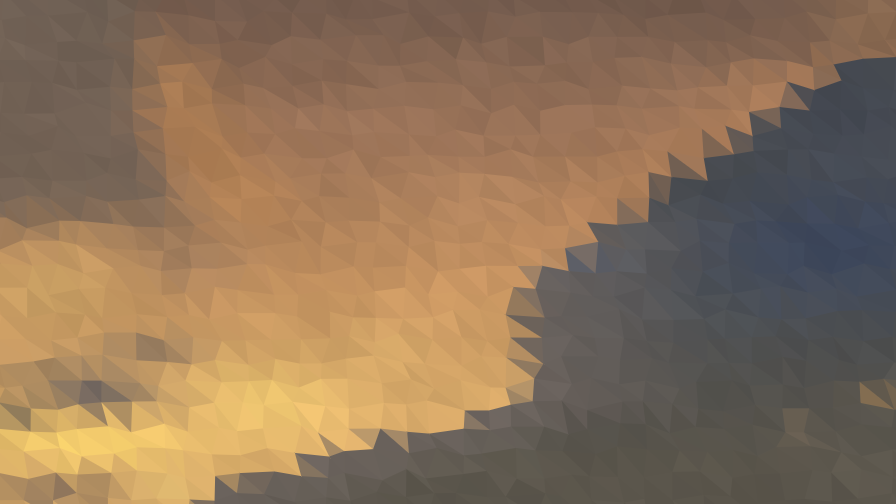
Write a Shadertoy shader that draws this background.

```glsl
// Low-poly sunset sky: warm cloud light against a dark blue-grey bank.
// A jittered grid is split into triangles; each takes one flat colour
// from a smooth sky field sampled at its centre.

const vec2 CELL = vec2(0.0535, 0.04545);

float hash(vec2 p) {
    return fract(sin(dot(p, vec2(127.1, 311.7))) * 43758.545);
}

float noise(vec2 p) {
    vec2 i = floor(p), f = fract(p);
    f = f * f * (3.0 - 2.0 * f);
    return mix(mix(hash(i), hash(i + vec2(1, 0)), f.x),
               mix(hash(i + vec2(0, 1)), hash(i + vec2(1, 1)), f.x), f.y);
}

// Soft elliptical patch
float blob(vec2 p, vec2 centre, vec2 size) {
    vec2 q = (p - centre) / size;
    return exp(-dot(q, q));
}

float ramp(float a, float b, float v) {
    return clamp((v - a) / (b - a), 0.0, 1.0);
}

// Horizontal position where the dark bank begins at height y
float bankEdge(float y) {
    return 0.40 + 0.22 * ramp(0.02, 0.08, y) + 0.41 * ramp(0.10, 0.19, y)
         + 0.26 * ramp(0.43, 0.61, y) + 0.36 * ramp(0.61, 0.86, y)
         + 0.70 * ramp(0.86, 0.93, y);
}

vec3 warmSky(vec2 p, float depth) {
    vec3 c = mix(vec3(0.84, 0.66, 0.41), vec3(0.78, 0.58, 0.38), ramp(0.2, 0.45, p.y));
    c = mix(c, vec3(0.62, 0.46, 0.35), ramp(0.43, 0.72, p.y));
    c = mix(c, vec3(0.45, 0.355, 0.30), ramp(0.72, 0.98, p.y));

    // Light along the bank and a slanting orange streak
    c = mix(c, vec3(0.71, 0.51, 0.35), 0.6 * exp(-depth * depth * 25.0) * ramp(0.45, 0.6, p.y));
    c = mix(c, vec3(0.58, 0.44, 0.32), 0.7 * blob(p, vec2(1.74, 0.96), vec2(0.12, 0.08)));
    float streak = p.x - 0.36 - 0.6 * (0.8 - p.y);
    c = mix(c, vec3(0.70, 0.50, 0.31), 0.65 * exp(-streak * streak * 90.0) * ramp(0.5, 0.6, p.y) * ramp(1.0, 0.82, p.y));

    // Grey haze at the upper left
    float hazeEdge = 0.29 + 0.45 * max(0.75 - p.y, 0.0);
    float haze = (1.0 - smoothstep(-0.08, 0.06, p.x - hazeEdge)) * smoothstep(0.48, 0.63, p.y);
    c = mix(c, vec3(0.43, 0.375, 0.33), 0.9 * haze);
    c = mix(c, vec3(0.60, 0.47, 0.36), 0.75 * blob(p, vec2(0.36, 0.49), vec2(0.11, 0.07)));

    // Yellow glows with grey folds between them
    c = mix(c, vec3(0.77, 0.62, 0.38), 0.8 * blob(p, vec2(0.10, 0.43), vec2(0.15, 0.09)));
    c = mix(c, vec3(0.96, 0.80, 0.45), 0.9 * blob(p, vec2(0.53, 0.20), vec2(0.15, 0.08)));
    c = mix(c, vec3(0.88, 0.70, 0.43), 0.7 * blob(p, vec2(0.75, 0.30), vec2(0.10, 0.06)));
    c = mix(c, vec3(0.53, 0.44, 0.35), 0.9 * blob(p, vec2(0.30, 0.31), vec2(0.10, 0.03)));
    c = mix(c, vec3(0.60, 0.49, 0.36), 0.8 * blob(p, vec2(0.10, 0.27), vec2(0.14, 0.03)));
    c = mix(c, vec3(0.42, 0.38, 0.36), blob(p, vec2(0.20, 0.215), vec2(0.11, 0.035)));
    c = mix(c, vec3(0.42, 0.38, 0.34), 0.8 * blob(p, vec2(0.03, 0.18), vec2(0.05, 0.025)));
    c = mix(c, vec3(0.98, 0.83, 0.43), blob(p, vec2(0.17, 0.12), vec2(0.20, 0.045)));
    c = mix(c, vec3(0.50, 0.42, 0.36), 0.85 * blob(p, vec2(0.12, 0.02), vec2(0.11, 0.035)));
    return mix(c, vec3(0.90, 0.75, 0.45), 0.8 * blob(p, vec2(0.34, 0.03), vec2(0.07, 0.05)));
}

vec3 darkBank(vec2 p, float depth) {
    vec3 c = mix(vec3(0.36, 0.34, 0.30), vec3(0.30, 0.31, 0.32), ramp(0.08, 0.40, p.y));
    c = mix(c, vec3(0.43, 0.395, 0.375), (1.0 - ramp(0.0, 0.38, depth)) * ramp(0.62, 0.45, p.y));
    c = mix(c, vec3(0.22, 0.265, 0.36), 0.85 * blob(p, vec2(1.66, 0.52), vec2(0.26, 0.13)));
    c = mix(c, vec3(0.26, 0.28, 0.325), 0.8 * blob(p, vec2(1.68, 0.77), vec2(0.20, 0.14)));
    c = mix(c, vec3(0.33, 0.37, 0.44), 0.6 * blob(p, vec2(1.16, 0.48), vec2(0.09, 0.03)));
    c = mix(c, vec3(0.58, 0.47, 0.33), 0.9 * blob(p, vec2(1.74, 0.21), vec2(0.05, 0.025)));
    return mix(c, vec3(0.47, 0.41, 0.34), 0.6 * blob(p, vec2(1.59, 0.15), vec2(0.04, 0.04)));
}

vec3 skyField(vec2 p) {
    float depth = p.x - bankEdge(p.y);
    vec3 c = mix(warmSky(p, depth), darkBank(p, depth), smoothstep(-0.03, 0.04, depth));
    return c * (0.96 + 0.08 * noise(p * vec2(6.0, 13.0)));
}

vec2 vertex(vec2 id) {
    vec2 jitter = vec2(hash(id), hash(id + 57.3)) - 0.5;
    return (id + vec2(0.0, 0.28) + 0.5 * jitter) * CELL;
}

// Signed distance to the line a-b, positive on its left
float side(vec2 p, vec2 a, vec2 b) {
    vec2 e = normalize(b - a);
    return e.x * (p.y - a.y) - e.y * (p.x - a.x);
}

// Facet colour in rgb, antialiased coverage in alpha
vec4 facet(vec2 p, vec2 a, vec2 b, vec2 c, float seed) {
    float d = min(side(p, a, b), min(side(p, b, c), side(p, c, a)));
    float cover = clamp(d * iResolution.y + 0.5, 0.0, 1.0);
    if (cover <= 0.0) return vec4(0.0);
    vec2 shift = (vec2(hash(vec2(seed, 1.7)), hash(vec2(seed, 8.3))) - 0.5) * 0.025;
    float tone = 0.965 + 0.07 * hash(vec2(seed, 4.1));
    return vec4(skyField((a + b + c) / 3.0 + shift) * tone, 1.0) * cover;
}

void mainImage(out vec4 fragColor, in vec2 fragCoord) {
    vec2 p = fragCoord / iResolution.y;
    vec2 home = floor(p / CELL - vec2(0.0, 0.28));
    vec4 sum = vec4(0.0);
    for (int y = -1; y <= 1; y++)
    for (int x = -1; x <= 1; x++) {
        vec2 id = home + vec2(x, y);
        vec2 a = vertex(id), b = vertex(id + vec2(1, 0));
        vec2 c = vertex(id + vec2(1, 1)), d = vertex(id + vec2(0, 1));
        float seed = hash(id + 19.7) * 91.0;
        sum += facet(p, a, b, d, seed) + facet(p, c, d, b, seed + 3.7);
    }
    fragColor = vec4(sum.rgb / max(sum.a, 0.001), 1.0);
}
```
